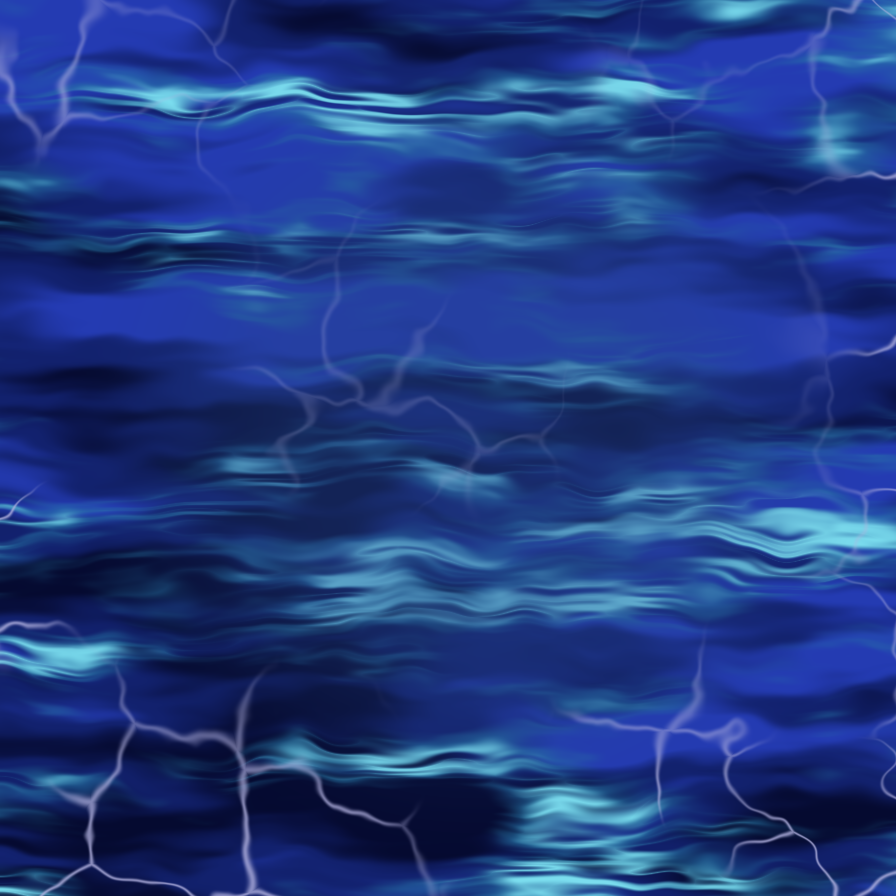
This texture is drawn by a three.js fragment shader. Its source:

```glsl
#define PATCH_SCALE vec2(4.5, 19.0)
#define STRAND_SCALE vec2(8.0, 75.0)
#define SWELL_SCALE vec2(2.6, 11.0)
#define RIPPLE_HEIGHT 0.014
#define VEIN_SCALE 6.5
#define VEIN_WIDTH 0.10
#define CALM_CENTER vec2(0.53, 0.52)
#define CALM_HAZE 0.42

varying vec2 vUv;

const vec3 ABYSS = vec3(0.02, 0.04, 0.19);
const vec3 NAVY = vec3(0.07, 0.13, 0.43);
const vec3 ROYAL = vec3(0.14, 0.23, 0.70);
const vec3 TEAL = vec3(0.15, 0.47, 0.65);
const vec3 FOAM = vec3(0.50, 0.89, 0.95);
const vec3 HAZE = vec3(0.15, 0.27, 0.54);
const vec3 LILAC = vec3(0.70, 0.70, 0.88);

float hash(vec2 p) {
  return fract(sin(dot(p, vec2(127.1, 311.7))) * 43758.5453);
}

float noise(vec2 p) {
  vec2 cell = floor(p);
  vec2 f = fract(p);
  f = f * f * (3.0 - 2.0 * f);
  float low = mix(hash(cell), hash(cell + vec2(1.0, 0.0)), f.x);
  float high = mix(hash(cell + vec2(0.0, 1.0)), hash(cell + vec2(1.0)), f.x);
  return mix(low, high, f.y);
}

float fbm(vec2 p) {
  float sum = 0.0;
  float weight = 0.53;
  for (int i = 0; i < 4; i++) {
    sum += weight * noise(p);
    p = p * 2.03 + vec2(17.3, 9.1);
    weight *= 0.5;
  }
  return sum;
}

// Bends the horizontal layers into small waves
vec2 ripple(vec2 p) {
  float wave = noise(p * vec2(9.0, 13.0)) - 0.5;
  wave += 0.45 * (noise(p * vec2(24.0, 40.0) + 31.0) - 0.5);
  return p + vec2(0.0, wave * RIPPLE_HEIGHT * 2.0);
}

// Thin bright ridges along the flow
float strands(vec2 p) {
  float broad = 1.0 - abs(2.0 * noise(p * STRAND_SCALE) - 1.0);
  float fine = 1.0 - abs(2.0 * noise(p * STRAND_SCALE * 1.7 + 43.0) - 1.0);
  return broad * 0.6 + fine * 0.4;
}

// Gap between the two nearest cell points: zero on the cell borders
float cellBorder(vec2 p) {
  vec2 cell = floor(p);
  float nearest = 8.0;
  float second = 8.0;
  for (int y = -1; y <= 1; y++) {
    for (int x = -1; x <= 1; x++) {
      vec2 id = cell + vec2(float(x), float(y));
      vec2 point = id + vec2(hash(id), hash(id + 57.0));
      float d = length(point - p);
      second = min(second, max(nearest, d));
      nearest = min(nearest, d);
    }
  }
  return second - nearest;
}

// Broken, curling filaments of uneven width
float veins(vec2 p) {
  vec2 curl = vec2(fbm(p * 7.0), fbm(p * 7.0 + 23.0)) - 0.5;
  float border = cellBorder((p + curl * 0.16) * VEIN_SCALE);
  float width = VEIN_WIDTH * (0.4 + 1.1 * noise(p * 9.0 + 5.0));
  float line = 1.0 - smoothstep(0.0, width, border);
  float presence = smoothstep(0.42, 0.72, noise(p * 5.5 + 71.0));
  return line * line * presence;
}

void main() {
  vec2 flow = ripple(vUv);
  float calm = 1.0 - smoothstep(0.18, 0.48, length(vUv - CALM_CENTER));

  // Deep water
  float swell = fbm(flow * SWELL_SCALE + 3.0);
  swell += 0.16 * (noise(flow * vec2(6.0, 60.0) + 11.0) - 0.5);
  vec3 color = mix(ABYSS, NAVY, smoothstep(0.26, 0.46, swell));
  color = mix(color, ROYAL, smoothstep(0.46, 0.66, swell));

  // Teal veils and foam streaks
  float strand = strands(flow);
  float patches = fbm(flow * PATCH_SCALE + 37.0);
  float veil = smoothstep(0.42, 0.68, patches) * smoothstep(0.3, 0.85, strand);
  float foam = smoothstep(0.58, 0.76, patches) * smoothstep(0.35, 0.9, strand);
  color = mix(color, TEAL, 0.75 * veil);
  color = mix(color, FOAM, 0.95 * foam);

  // Hazy calm in the middle
  color = mix(color, HAZE, CALM_HAZE * calm);

  // Pale filaments, strongest near the sides and the bottom
  float rim = smoothstep(0.34, 0.5, abs(vUv.x - 0.5));
  rim = max(rim, 1.0 - smoothstep(0.05, 0.32, vUv.y));
  color = mix(color, LILAC, veins(vUv) * mix(0.2, 0.75, rim));

  gl_FragColor = vec4(color, 1.0);
}
```
